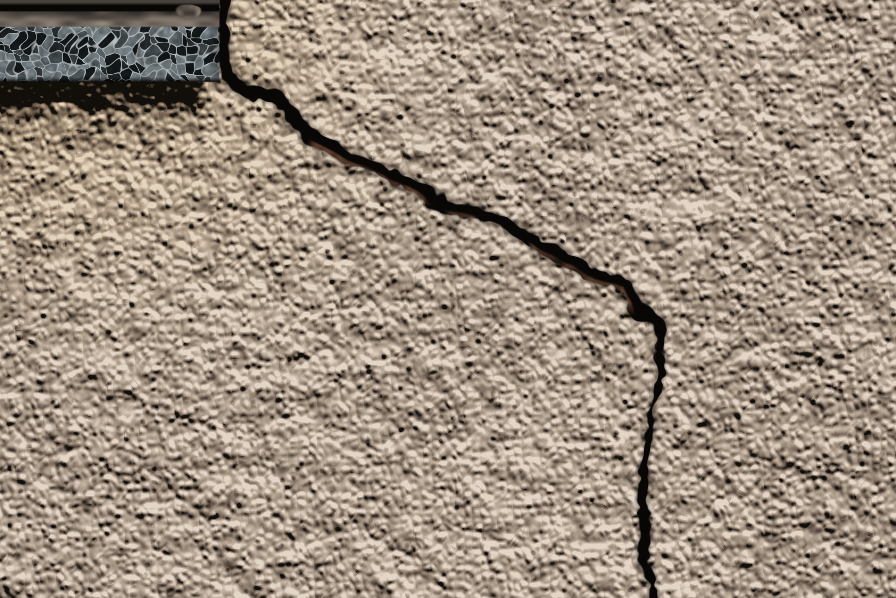
Reproduce this texture procedurally as a WebGL 2 fragment shader.

```glsl
#version 300 es
precision highp float;
uniform vec2 u_resolution;
out vec4 fragColor;

// Lengths are in canvas heights
const float RELIEF_GAIN = 5.2;
const float WALL_TONE = 3.45;
const float LIGHT_STEP = 0.006;
const vec2 LIGHT_DIR = vec2(0.25, 0.97);
const float GRAIN_FREQ = 72.0;
const float CHIP_FREQ = 62.0;
const float LEDGE_RIGHT = 0.367;
const float LEDGE_BOTTOM = 0.863;
const float LEDGE_LIP = 0.955;
const float LEDGE_BACK = 0.981;
const vec3 CRACK_BLACK = vec3(0.035, 0.028, 0.022);
const vec3 CRACK_BROWN = vec3(0.27, 0.18, 0.13);
const vec3 LEDGE_TOP = vec3(0.47, 0.43, 0.39);
const vec3 CHIP_DARK = vec3(0.07, 0.09, 0.10);
const vec3 CHIP_GREY = vec3(0.43, 0.47, 0.49);
const vec3 MORTAR = vec3(0.64, 0.66, 0.66);

// Plaster tones from pits to lit grains
const vec3 PLASTER[6] = vec3[6](
  vec3(0.07, 0.06, 0.04), vec3(0.33, 0.28, 0.24), vec3(0.50, 0.44, 0.39),
  vec3(0.64, 0.58, 0.51), vec3(0.76, 0.69, 0.63), vec3(0.89, 0.84, 0.78));

const int KNOTS = 21;
const vec2 PATH[KNOTS] = vec2[KNOTS](
  vec2(0.377, 1.01), vec2(0.374, 0.922), vec2(0.381, 0.873), vec2(0.414, 0.846),
  vec2(0.459, 0.838), vec2(0.518, 0.770), vec2(0.586, 0.736), vec2(0.664, 0.703),
  vec2(0.738, 0.660), vec2(0.840, 0.629), vec2(0.918, 0.584), vec2(0.996, 0.537),
  vec2(1.045, 0.520), vec2(1.070, 0.480), vec2(1.107, 0.455), vec2(1.105, 0.404),
  vec2(1.092, 0.316), vec2(1.080, 0.229), vec2(1.076, 0.150), vec2(1.078, 0.062),
  vec2(1.098, -0.01));
const float HALF_WIDTH[KNOTS] = float[KNOTS](
  0.010, 0.010, 0.014, 0.012, 0.011, 0.015, 0.012, 0.011, 0.012, 0.011, 0.013,
  0.011, 0.012, 0.013, 0.010, 0.007, 0.006, 0.008, 0.009, 0.007, 0.007);

vec2 hash2(vec2 p) {
  vec3 q = fract(p.xyx * vec3(0.1031, 0.1030, 0.0973));
  q += dot(q, q.yzx + 33.33);
  return fract((q.xx + q.yz) * q.zy);
}

float noise(vec2 p) {
  vec2 i = floor(p), f = fract(p);
  f = f * f * (3.0 - 2.0 * f);
  return mix(mix(hash2(i).x, hash2(i + vec2(1, 0)).x, f.x),
             mix(hash2(i + vec2(0, 1)).x, hash2(i + vec2(1, 1)).x, f.x), f.y);
}

// Nearest distance, second distance, cell id
vec3 cells(vec2 p) {
  vec2 base = floor(p);
  vec3 best = vec3(9.0, 9.0, 0.0);
  for (int y = -1; y <= 1; y++)
    for (int x = -1; x <= 1; x++) {
      vec2 cell = base + vec2(x, y), rnd = hash2(cell + 7.0);
      float d = length(cell + 0.1 + 0.8 * rnd - p);
      if (d < best.x) best = vec3(d, best.x, hash2(cell + 91.0).x);
      else best.y = min(best.y, d);
    }
  return best;
}

float plasterHeight(vec2 p) {
  p += 0.006 * (vec2(noise(p * 45.0), noise(p * 45.0 + 50.0)) - 0.5);
  vec3 grain = cells(p * GRAIN_FREQ);
  float dome = max(0.0, 1.0 - grain.x * 1.5) * (0.35 + 0.65 * grain.z);
  return noise(p * 28.0) + 0.7 * noise(p * 60.0 + 11.0)
       + 0.45 * noise(p * 125.0 + 31.0) + 0.65 * dome;
}

vec3 plaster(vec2 p) {
  float h = plasterHeight(p);
  float slope = h - plasterHeight(p + LIGHT_DIR * LIGHT_STEP);
  float tone = WALL_TONE + RELIEF_GAIN * slope + 0.7 * (h - 1.25);
  // Scattered pits
  vec3 pit = cells(p * 48.0 + 17.0);
  tone -= 1.8 * step(0.68, pit.z) * smoothstep(0.30, 0.08, pit.x);
  // Broad staining, dimmer edges
  tone += 0.7 * (noise(p * 4.5 + 3.0) - 0.5);
  tone -= 0.35 * dot(p - vec2(0.70, 0.45), p - vec2(0.70, 0.45));
  // Shadow below the ledge
  float under = smoothstep(0.73, LEDGE_BOTTOM, p.y + 0.025 * (noise(p * 20.0) - 0.5));
  under *= smoothstep(0.40, 0.31, p.x) * step(p.y, LEDGE_LIP);
  tone -= 2.1 * under + 2.6 * smoothstep(0.65, 1.0, under);
  vec3 col = PLASTER[0];
  for (int i = 1; i < 6; i++)
    col = mix(col, PLASTER[i], clamp(tone - float(i - 1), 0.0, 1.0));
  float warm = smoothstep(0.9, 0.1, p.x) * smoothstep(0.3, 0.9, p.y);
  return col * mix(vec3(1.0), vec3(1.01, 0.99, 0.93), warm);
}

// Signed distance to the crack, offset from its middle line
vec2 crack(vec2 p) {
  p += 0.010 * (vec2(noise(p * 32.0 + 5.0), noise(p * 32.0 + 80.0)) - 0.5);
  vec2 best = vec2(9.0, 0.0);
  for (int i = 0; i < KNOTS - 1; i++) {
    vec2 a = PATH[i], ab = PATH[i + 1] - a;
    float t = clamp(dot(p - a, ab) / dot(ab, ab), 0.0, 1.0);
    vec2 off = p - a - ab * t;
    float d = length(off) - mix(HALF_WIDTH[i], HALF_WIDTH[i + 1], t);
    if (d < best.x) best = vec2(d, off.x + off.y);
  }
  best.x += 0.008 * (noise(p * 85.0) - 0.4);
  return best;
}

vec3 ledge(vec2 p, float px) {
  // Speckled front face
  vec3 chip = cells(p * CHIP_FREQ + 1.2 * noise(p * 50.0));
  vec3 stone = mix(CHIP_DARK, CHIP_GREY, smoothstep(0.25, 0.75, chip.z));
  vec3 front = mix(MORTAR, stone, smoothstep(0.03, 0.20, chip.y - chip.x));
  front *= 0.78 + 0.4 * noise(p * 130.0);
  front *= mix(0.72, 1.0, smoothstep(LEDGE_RIGHT, LEDGE_RIGHT - 0.022, p.x));
  front *= smoothstep(LEDGE_BOTTOM - 0.003, LEDGE_BOTTOM + 0.010, p.y);
  // Top slab and the dark joint behind it
  vec3 top = LEDGE_TOP * (0.65 + 0.6 * noise(p * vec2(35.0, 100.0)));
  top *= mix(1.0, 0.55, smoothstep(LEDGE_LIP + 0.008, LEDGE_BACK, p.y));
  vec3 joint = mix(CRACK_BLACK, LEDGE_TOP * 0.6, smoothstep(0.990, 0.997, p.y));
  vec3 col = mix(front, top, smoothstep(-px, px, p.y - LEDGE_LIP));
  col = mix(col, joint, smoothstep(-px, px, p.y - LEDGE_BACK));
  // Loose pebble
  float pebble = length((p - vec2(0.318, 0.981)) * vec2(0.6, 1.0)) - 0.011;
  pebble += 0.008 * (noise(p * 70.0) - 0.5);
  return mix(col, LEDGE_TOP * (0.5 + 0.7 * noise(p * 90.0)), smoothstep(px, -px, pebble));
}

void main() {
  vec2 p = gl_FragCoord.xy / u_resolution.y;
  float px = 1.0 / u_resolution.y;
  vec3 col = plaster(p);

  vec2 gap = crack(p);
  col *= mix(0.72, 1.0, smoothstep(0.0, 0.008, gap.x));
  float lip = smoothstep(-0.003, -0.010, gap.y) * smoothstep(0.48, 0.54, p.x);
  lip *= smoothstep(0.36, 0.46, p.y) * smoothstep(0.25, 0.6, noise(p * 22.0 + 9.0));
  vec3 inside = mix(CRACK_BLACK, CRACK_BROWN * (0.6 + 0.8 * noise(p * 95.0)), lip);
  col = mix(col, inside, smoothstep(px, -px, gap.x));

  vec2 edge = vec2(LEDGE_RIGHT - p.x, p.y - LEDGE_BOTTOM);
  float ledgeMask = smoothstep(-px, px, min(edge.x, edge.y));
  col = mix(col, ledge(p, px), ledgeMask);
  fragColor = vec4(clamp(col, 0.0, 1.0), 1.0);
}
```
